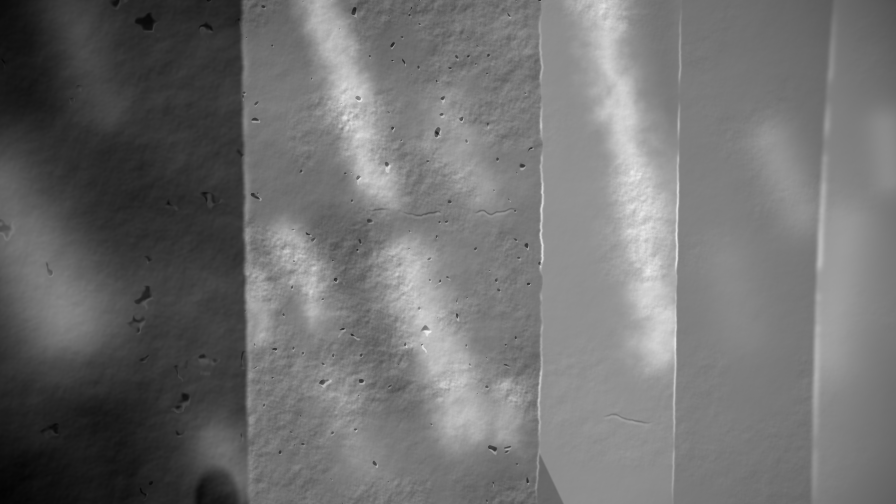
Write a Shadertoy shader that draws this texture.

```glsl
const vec4 EDGE_BOTTOM = vec4(0.493, 1.066, 1.336, 1.610);
const vec4 EDGE_TOP = vec4(0.479, 1.072, 1.352, 1.653);
const vec4 EDGE_SOFT = vec4(0.006, 0.002, 0.002, 0.006);
const vec4 EDGE_SHINE = vec4(0.08, 0.32, 0.25, 0.13);
const vec4 PANEL_TONE = vec4(0.455, 0.565, 0.51, 0.61);
const vec4 PANEL_RELIEF = vec4(0.28, 0.08, 0.09, 0.04);
const float DARK_TONE = 0.215;
const vec2 LIGHT_STEP = vec2(-0.0025, 0.0035);
const vec2 VIGNETTE_CENTER = vec2(0.92, 0.45);
const float VIGNETTE = 0.45;

float hash(vec2 p) {
    vec3 q = fract(vec3(p.xyx) * 0.1031);
    q += dot(q, q.yzx + 33.33);
    return fract((q.x + q.y) * q.z);
}

float noise(vec2 p) {
    vec2 i = floor(p), f = fract(p);
    f = f * f * (3.0 - 2.0 * f);
    return mix(mix(hash(i), hash(i + vec2(1, 0)), f.x),
               mix(hash(i + vec2(0, 1)), hash(i + vec2(1, 1)), f.x), f.y);
}

float fbm(vec2 p) {
    float sum = 0.0, amp = 0.5;
    for (int i = 0; i < 4; i++) {
        sum += amp * noise(p);
        p = mat2(1.6, 1.2, -1.2, 1.6) * p + 17.3;
        amp *= 0.5;
    }
    return sum;
}

float relief(vec2 p, float scale) {
    return fbm(p * scale) - fbm((p + LIGHT_STEP) * scale);
}

// Soft band of light along a segment
float streak(vec2 p, vec2 a, vec2 b, float width) {
    vec2 ab = b - a;
    float t = clamp(dot(p - a, ab) / dot(ab, ab), 0.0, 1.0);
    float d = length(p - a - ab * t) / width;
    return exp(-d * d);
}

// Scattered hollows: dark core with a lit lower rim
float pits(vec2 p, float scale, float density, float blur) {
    vec2 q = p * scale + 0.5 * vec2(noise(p * 70.0), noise(p * 70.0 + 31.0));
    vec2 cell = floor(q);
    vec2 d = fract(q) - 0.3 - 0.4 * vec2(hash(cell), hash(cell + 41.0));
    float radius = mix(0.03, 0.17, hash(cell + 9.0));
    float core = 1.0 - smoothstep(radius - blur, radius + blur, length(d));
    float rim = 1.0 - smoothstep(radius - blur, radius + blur, length(d + vec2(-0.07, 0.12)));
    return step(hash(cell + 5.7), density) * (0.6 * rim * (1.0 - core) - core);
}

float crack(vec2 p, float y, float from, float to) {
    float d = p.y - y - 0.04 * (fbm(vec2(p.x * 20.0, y * 30.0)) - 0.5);
    float span = smoothstep(from, from + 0.05, p.x) * (1.0 - smoothstep(to - 0.05, to, p.x));
    span *= smoothstep(0.25, 0.6, noise(p * 28.0));
    return span * (0.5 * exp(-pow((d + 0.004) / 0.003, 2.0)) - exp(-pow(d / 0.002, 2.0)));
}

void mainImage(out vec4 fragColor, in vec2 fragCoord) {
    vec2 p = fragCoord / iResolution.y;
    // Panel borders
    float bow = sin(3.14159 * p.y);
    vec4 edge = mix(EDGE_BOTTOM, EDGE_TOP, p.y) + bow * vec4(0.0, 0.007, 0.0, -0.01);
    edge += (fbm(vec2(p.y * 45.0, 3.0)) - 0.47) * vec4(0.006, 0.009, 0.004, 0.002);
    vec4 offset = p.x - edge;
    vec4 side = smoothstep(-EDGE_SOFT, EDGE_SOFT, offset);
    vec4 panel = side - vec4(side.yzw, 0.0);
    float dark = 1.0 - side.x;

    // Broad tones
    float tone = DARK_TONE * dark + dot(PANEL_TONE, panel);
    tone += (fbm(p * 5.0) - 0.47) * (0.12 * dark + 0.13 * panel.x + 0.05);
    tone -= 0.09 * panel.x * streak(p, vec2(0.68, 0.55), vec2(0.80, 0.24), 0.075);
    tone -= 0.07 * panel.y * streak(p, vec2(1.31, 1.0), vec2(1.33, 0.78), 0.05);
    tone -= 0.13 * dark * streak(p, vec2(0.0, 0.04), vec2(0.22, 0.02), 0.16);
    tone -= 0.08 * dark * streak(p, vec2(0.0, 1.0), vec2(0.04, 0.82), 0.08);

    // Slanted light, ragged where the plaster is rough
    vec2 s = p + 0.06 * (vec2(fbm(p * 22.0), fbm(p * 22.0 + 50.0)) - 0.47);
    vec4 light;
    light.x = max(0.30 * streak(s, vec2(0.63, 1.02), vec2(0.75, 0.62), 0.043),
                  0.28 * streak(s, vec2(0.80, 0.48), vec2(0.91, 0.18), 0.060))
        + 0.24 * streak(s, vec2(0.58, 0.52), vec2(0.63, 0.38), 0.036)
        + 0.13 * streak(s, vec2(0.88, 0.78), vec2(0.95, 0.62), 0.050)
        + 0.19 * streak(s, vec2(1.005, 0.22), vec2(1.01, 0.14), 0.035)
        + 0.09 * streak(s, vec2(0.67, 0.24), vec2(0.72, 0.10), 0.050)
        + 0.16 * streak(s, vec2(0.51, 0.45), vec2(0.52, 0.33), 0.028);
    light.y = max(0.27 * streak(s, vec2(1.18, 1.02), vec2(1.265, 0.65), 0.042),
                  0.26 * streak(s, vec2(1.265, 0.65), vec2(1.315, 0.32), 0.053));
    light.z = 0.12 * streak(p, vec2(1.53, 0.72), vec2(1.59, 0.58), 0.050)
        + 0.05 * streak(p, vec2(1.44, 0.48), vec2(1.47, 0.35), 0.060);
    light.w = 0.10 * streak(p, vec2(1.68, 0.55), vec2(1.64, 0.30), 0.060)
        + 0.13 * streak(p, vec2(1.76, 0.75), vec2(1.77, 0.65), 0.040);
    float glow = dot(panel, light);
    tone += glow + dark * (0.36 * streak(p, vec2(-0.02, 0.62), vec2(0.12, 0.37), 0.105)
        + 0.16 * streak(p, vec2(0.13, 1.0), vec2(0.20, 0.80), 0.060)
        + 0.22 * streak(p, vec2(0.43, 0.12), vec2(0.47, 0.06), 0.055));

    // Patchy relief, hollows and cracks
    float patchy = 0.45 + 1.1 * smoothstep(0.38, 0.62, fbm(p * 8.0 + 4.0));
    float grain = dot(PANEL_RELIEF, panel) + 1.0 * glow * (panel.x + panel.y);
    tone += grain * patchy * (relief(p, 36.0) + 0.4 * relief(p + 3.0, 75.0));
    tone += dark * 0.36 * relief(p, 19.0);
    tone += panel.x * (0.26 * pits(p, 30.0, 0.07, 0.05) + 0.2 * pits(p + 2.0, 52.0, 0.07, 0.08));
    tone += 0.14 * dark * pits(p, 15.0, 0.2, 0.09);
    tone += 0.13 * (panel.x * crack(p, 0.58, 0.68, 1.05) + panel.y * crack(p, 0.17, 1.15, 1.31));

    // Broken lit rims and shaded corners at the foot
    vec4 rim = exp(-pow((offset + vec4(-0.005, 0.001, 0.001, -0.006)) / (EDGE_SOFT * 1.2), vec4(2.0)));
    float broken = smoothstep(0.22, 0.68, fbm(vec2(p.y * 16.0, 8.0)));
    tone += dot(EDGE_SHINE, rim) * broken * (0.35 + 0.8 * bow);
    tone -= 0.15 * panel.y * (1.0 - smoothstep(-0.006, 0.006, p.y - 0.11 + 2.1 * (p.x - 1.066)));
    float hollow = length((p - vec2(0.43, 0.01)) / vec2(0.045, 0.065));
    tone -= 0.15 * dark * (1.0 - smoothstep(0.75, 1.15, hollow));

    vec2 v = p - VIGNETTE_CENTER;
    tone *= 1.0 - VIGNETTE * dot(v, v) * dot(v, v);
    fragColor = vec4(vec3(clamp(tone, 0.0, 1.0)), 1.0);
}
```
